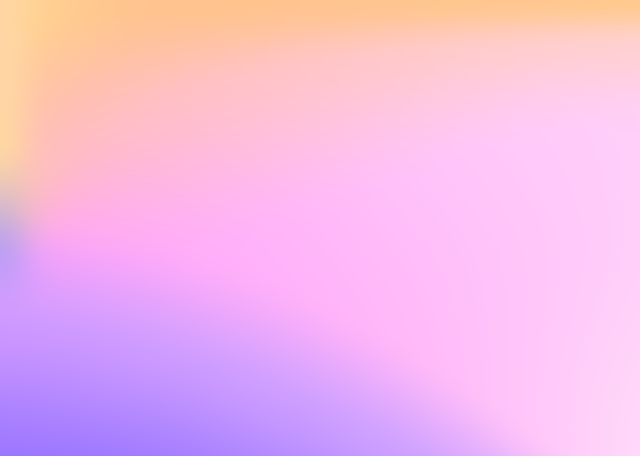
This background is drawn by a Shadertoy shader. Its source:

```glsl
// A soft pastel backdrop: orange at the top melts through rose into pink,
// with violet rising from the lower left and a yellow-to-blue left rim.
// Each layer is a smooth blend whose borders bend as functions of x.

// Warm top: orange to rose to pink, tightening towards the right
vec3 warmSky(float x, float depth) {
    float leftGlow = exp(-x * x * 50.0) * (1.0 - smoothstep(0.0, 0.4, depth));
    vec3 orange = vec3(1.0, 0.76 + 0.03 * x * x + 0.07 * leftGlow, 0.56);
    vec3 rose = vec3(1.0, 0.73 + 0.09 * x, 0.76);
    float bend = 0.12 * (0.5 - depth) * sin(3.14159 * x);
    vec3 pink = vec3(1.0, 0.63 + 0.18 * x + bend, 0.975);
    pink.g += 0.04 * x * x * smoothstep(0.5, 1.0, depth);

    float roseEnd = 0.09 + 0.42 * exp(-4.0 * x);
    float pinkStart = 0.5 * exp(-4.6 * x);
    float pinkEnd = 0.6 - 0.3 * smoothstep(0.2, 0.95, x);
    vec3 color = mix(orange, rose, smoothstep(0.0, roseEnd, depth));
    return mix(color, pink, smoothstep(pinkStart, pinkEnd, depth));
}

// Narrow rim on the left: pale yellow above, periwinkle below
vec3 addLeftRim(vec3 color, float x, float depth) {
    vec3 rim = mix(vec3(1.0, 0.84, 0.64), vec3(0.70, 0.62, 0.95),
                   smoothstep(0.3, 0.6, depth));
    float strength = exp(-x * x * 420.0) * (1.0 - smoothstep(0.6, 0.85, depth));
    return mix(color, rim, strength);
}

// Violet pool below a curve that falls away to the right
vec3 addViolet(vec3 color, float x, float depth) {
    float below = depth - (0.52 + 0.1 * x + 0.55 * x * x);
    vec3 lilac = vec3(0.83, 0.61 + 0.06 * x, 1.0);
    color = mix(color, lilac, smoothstep(-0.06, 0.2, below));
    return mix(color, vec3(0.57, 0.44, 1.0), smoothstep(0.1, 0.6, below));
}

void mainImage(out vec4 fragColor, in vec2 fragCoord) {
    vec2 uv = fragCoord / iResolution.xy;
    float depth = 1.0 - uv.y;
    vec3 color = warmSky(uv.x, depth);
    color = addLeftRim(color, uv.x, depth);
    color = addViolet(color, uv.x, depth);
    fragColor = vec4(color, 1.0);
}
```
